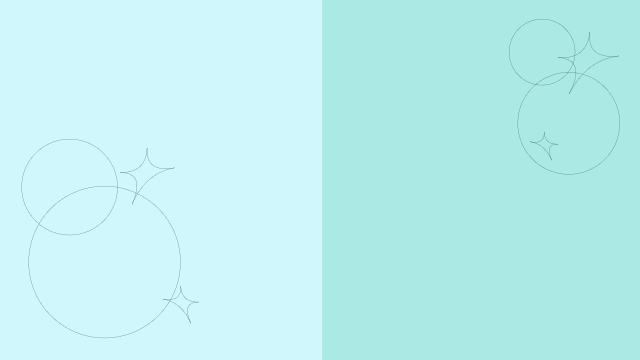
Write a WebGL 1 fragment shader that draws this background.

```glsl
precision highp float;
// Two flat pastel panels, each decorated with a pair of overlapping thin rings
// and two hand-drawn four-pointed sparkles. Rings are circle distances; each
// sparkle is four quadratic curves bent towards its centre.
uniform vec2 u_resolution;

// Lengths are fractions of the canvas height, origin at the lower left.
const vec3 ICE = vec3(0.816, 0.969, 0.988);
const vec3 MINT = vec3(0.671, 0.914, 0.898);
const vec3 INK = vec3(0.24, 0.39, 0.41);
const float SPLIT = 0.5033; // fraction of the canvas width
const float HALF_LINE = 0.00037;
const int CURVE_STEPS = 14;

// Rings: centre, radius
const vec3 LEFT_SMALL_RING = vec3(0.1933, 0.4803, 0.1331);
const vec3 LEFT_LARGE_RING = vec3(0.2905, 0.2720, 0.2108);
const vec3 RIGHT_SMALL_RING = vec3(1.5058, 0.8553, 0.0916);
const vec3 RIGHT_LARGE_RING = vec3(1.5799, 0.6574, 0.1416);

// Sparkles: centre, scale, clockwise tilt
const vec4 LEFT_LARGE_STAR = vec4(0.4051, 0.5197, 1.0, 0.0);
const vec4 LEFT_SMALL_STAR = vec4(0.5044, 0.1602, 0.66, 0.0);
const vec4 RIGHT_LARGE_STAR = vec4(1.6299, 0.8343, 1.12, 0.06);
const vec4 RIGHT_SMALL_STAR = vec4(1.5132, 0.5991, 0.5, 0.0);

// Sparkle tips, relative to its centre
const vec2 TIP_TOP = vec2(0.0035, 0.0683);
const vec2 TIP_RIGHT = vec2(0.0787, 0.0139);
const vec2 TIP_BOTTOM = vec2(-0.0382, -0.0868);
const vec2 TIP_LEFT = vec2(-0.0706, 0.0012);
const float STAR_REACH = 0.11;

// Share of a pixel covered by a line whose middle lies at distance d
float lineCover(float d) {
  float pixel = 1.0 / u_resolution.y;
  float top = min(d + 0.5 * pixel, HALF_LINE);
  float bottom = max(d - 0.5 * pixel, -HALF_LINE);
  return max(top - bottom, 0.0) / pixel;
}

float ring(vec2 p, vec3 shape) {
  return lineCover(abs(length(p - shape.xy) - shape.z));
}

float segmentDistance(vec2 p, vec2 a, vec2 b) {
  vec2 ab = b - a;
  float t = clamp(dot(p - a, ab) / dot(ab, ab), 0.0, 1.0);
  return length(p - a - t * ab);
}

// Distance to the quadratic curve from a to b with its control at the origin
float curveDistance(vec2 p, vec2 a, vec2 b) {
  float nearest = 1.0;
  vec2 previous = a;
  for (int i = 1; i <= CURVE_STEPS; i++) {
    float t = float(i) / float(CURVE_STEPS);
    vec2 next = a * (1.0 - t) * (1.0 - t) + b * t * t;
    nearest = min(nearest, segmentDistance(p, previous, next));
    previous = next;
  }
  return nearest;
}

// Sparkle outline; facing is -1.0 for the mirrored form
float star(vec2 p, vec4 shape, float facing) {
  vec2 q = p - shape.xy;
  float size = shape.z;
  if (length(q) > STAR_REACH * size) return 0.0;
  float c = cos(shape.w);
  float s = sin(shape.w);
  q = vec2(c * q.x - s * q.y, s * q.x + c * q.y);
  q.x *= facing;
  q /= size;
  float clear = 1.0 - lineCover(size * curveDistance(q, TIP_TOP, TIP_RIGHT));
  clear *= 1.0 - lineCover(size * curveDistance(q, TIP_RIGHT, TIP_BOTTOM));
  clear *= 1.0 - lineCover(size * curveDistance(q, TIP_BOTTOM, TIP_LEFT));
  clear *= 1.0 - lineCover(size * curveDistance(q, TIP_LEFT, TIP_TOP));
  return 1.0 - clear;
}

void main() {
  vec2 p = gl_FragCoord.xy / u_resolution.y;

  // Panels
  float edge = gl_FragCoord.x - SPLIT * u_resolution.x;
  vec3 color = mix(ICE, MINT, clamp(edge + 0.5, 0.0, 1.0));

  // Rings
  color = mix(color, INK, ring(p, LEFT_SMALL_RING));
  color = mix(color, INK, ring(p, LEFT_LARGE_RING));
  color = mix(color, INK, ring(p, RIGHT_SMALL_RING));
  color = mix(color, INK, ring(p, RIGHT_LARGE_RING));

  // Sparkles
  color = mix(color, INK, star(p, LEFT_LARGE_STAR, 1.0));
  color = mix(color, INK, star(p, LEFT_SMALL_STAR, -1.0));
  color = mix(color, INK, star(p, RIGHT_LARGE_STAR, 1.0));
  color = mix(color, INK, star(p, RIGHT_SMALL_STAR, -1.0));

  gl_FragColor = vec4(color, 1.0);
}
```
